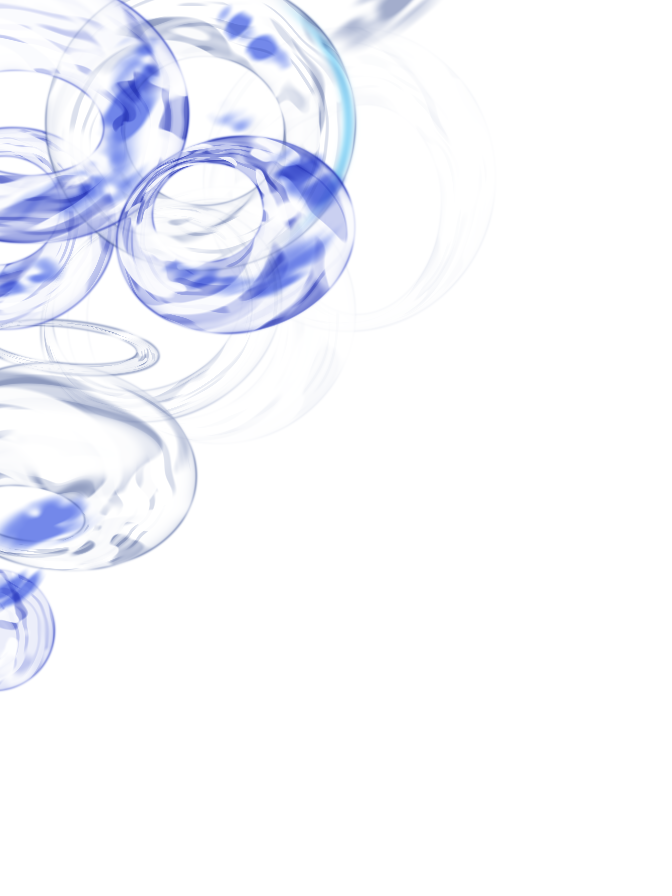
Reproduce this background procedurally as a WebGL 1 fragment shader.

```glsl
precision highp float;
// Interlocked loops of blue glass gathered at the upper left of a white page.
// Each loop is the gap between two ellipses, filled with noise streaks; the
// loops add up optical depth, which absorbs the white light exponentially.
uniform vec2 u_resolution;

float hash(vec2 p) {
  return fract(sin(dot(p, vec2(127.1, 311.7))) * 43758.545);
}

float noise(vec2 p) {
  vec2 i = floor(p), f = fract(p);
  f = f * f * (3.0 - 2.0 * f);
  return mix(mix(hash(i), hash(i + vec2(1, 0)), f.x),
             mix(hash(i + vec2(0, 1)), hash(i + vec2(1, 1)), f.x), f.y);
}

vec2 rotate(vec2 p, float a) {
  float c = cos(a), s = sin(a);
  return vec2(c * p.x + s * p.y, c * p.y - s * p.x);
}

// Approximate signed distance to an ellipse
float ellipse(vec2 p, vec2 r) {
  float k = length(p / r);
  return (k - 1.0) * k / max(length(p / (r * r)), 0.0001);
}

// Soft oval spot, one at its centre
float spot(vec2 p, vec2 center, vec2 r, float angle) {
  vec2 q = rotate(p - center, angle) / r;
  return exp(-dot(q, q));
}

// Lays a glass loop over the depth gathered so far
void loopOfGlass(inout vec3 depth, vec2 p, vec2 center, vec2 r, vec2 holeCenter,
                 vec2 holeR, float angle, vec3 tint, float haze, float seed) {
  float px = 1.0 / u_resolution.y;
  vec2 q = rotate(p - center, angle);
  vec2 h = rotate(p - holeCenter, angle);
  float outer = ellipse(q, r), inner = ellipse(h, holeR);
  float body = smoothstep(px, -px, outer) * smoothstep(-px, px, inner);
  float across = clamp(inner / max(inner - outer, 0.001), 0.0, 1.0);

  // Streaks run along the tube; crisp facets and white glare cut into them
  vec2 dir = normalize(h / holeR + 0.0001);
  float bend = noise(dir * 3.0 + across * 2.0 + seed);
  float broad = noise(dir * 2.6 + vec2(across * 5.0 + bend * 2.0, seed));
  float fine = noise(dir * 3.0 + vec2(seed, across * 17.0 + bend * 3.0));
  float glare = noise(dir * 3.4 + vec2(across * 6.0, seed * 2.0 - bend * 2.0));
  float fill = haze + 0.75 * smoothstep(0.56, 0.74, broad) * (0.4 + fine);
  fill += 0.4 * smoothstep(0.62, 0.8, fine);
  fill *= 1.0 - 0.92 * smoothstep(0.48, 0.64, glare);

  // Thin broken outlines and a slight turn of the surface at both edges
  float line = exp(-pow(outer / 0.0014, 2.0)) + 0.7 * exp(-pow(inner / 0.0013, 2.0));
  float turn = 0.4 * exp(-abs(outer) / 0.005) + 0.25 * exp(-abs(inner) / 0.004);
  float broken = smoothstep(0.2, 0.75, noise(dir * 3.0 + seed * 3.0));
  depth *= 1.0 - 0.6 * body;
  depth += tint * (body * (fill + turn * broken) + line * (0.15 + 0.7 * broken));
}

void main() {
  vec2 p = gl_FragCoord.xy / u_resolution.y;
  vec3 blue = vec3(0.94, 0.74, 0.10), violet = vec3(0.68, 0.60, 0.16);
  vec3 gray = vec3(0.50, 0.43, 0.25), cyan = vec3(0.50, 0.14, 0.02);
  vec3 depth = vec3(0.0);

  // Faint loops at the back
  loopOfGlass(depth, p, vec2(0.390, 0.800), vec2(0.163, 0.170),
              vec2(0.404, 0.766), vec2(0.088, 0.117), -0.1, gray * 0.07, 0.0, 3.1);
  loopOfGlass(depth, p, vec2(0.247, 0.648), vec2(0.150, 0.143),
              vec2(0.195, 0.642), vec2(0.120, 0.110), 0.2, gray * 0.07, 0.0, 8.4);
  loopOfGlass(depth, p, vec2(0.180, 0.650), vec2(0.140, 0.115),
              vec2(0.165, 0.660), vec2(0.110, 0.092), 0.5, gray * 0.4, 0.0, 5.7);
  loopOfGlass(depth, p, vec2(0.078, 0.612), vec2(0.100, 0.030),
              vec2(0.070, 0.615), vec2(0.083, 0.020), -0.1, gray * 0.7, 0.0, 2.6);

  // Upper group, with a cyan right rim
  loopOfGlass(depth, p, vec2(0.010, 0.745), vec2(0.120, 0.112),
              vec2(0.000, 0.765), vec2(0.068, 0.060), 0.3, violet * 0.8, 0.06, 6.2);
  loopOfGlass(depth, p, vec2(0.224, 0.863), vec2(0.173, 0.165),
              vec2(0.228, 0.854), vec2(0.089, 0.083), 0.0, gray * 0.75, 0.0, 1.3);
  float rim = ellipse(p - vec2(0.224, 0.863), vec2(0.173, 0.165));
  depth += cyan * exp(-pow((rim + 0.008) / 0.006, 2.0)) * smoothstep(0.30, 0.39, p.x);
  loopOfGlass(depth, p, vec2(0.026, 0.880), vec2(0.185, 0.151),
              vec2(0.026, 0.863), vec2(0.090, 0.058), -0.1, violet * 0.9, 0.03, 4.5);

  // Saturated loop in front, pale loop and small ball on the left edge
  loopOfGlass(depth, p, vec2(0.263, 0.738), vec2(0.134, 0.109),
              vec2(0.232, 0.763), vec2(0.062, 0.055), 0.2, violet, 0.34, 9.3);
  loopOfGlass(depth, p, vec2(0.065, 0.479), vec2(0.155, 0.115),
              vec2(0.030, 0.427), vec2(0.065, 0.030), -0.15, gray * 0.85, 0.0, 7.9);
  loopOfGlass(depth, p, vec2(-0.007, 0.297), vec2(0.068, 0.068),
              vec2(-0.030, 0.300), vec2(0.010, 0.010), 0.0, violet * 0.75, 0.15, 0.8);

  // Deep blue reflections, split into slivers by slanted grain
  float warp = noise(p * 14.0);
  float grain = noise(rotate(p, 0.6) * vec2(22.0, 100.0) + warp * 4.0);
  float deep = spot(p, vec2(0.340, 0.805), vec2(0.045, 0.028), -0.6)
             + spot(p, vec2(0.325, 0.710), vec2(0.060, 0.022), 0.75)
             + 0.7 * spot(p, vec2(0.225, 0.690), vec2(0.050, 0.018), -0.3)
             + spot(p, vec2(0.285, 0.953), vec2(0.050, 0.018), -0.75)
             + 0.6 * spot(p, vec2(0.260, 0.875), vec2(0.030, 0.028), 0.0)
             + spot(p, vec2(0.145, 0.890), vec2(0.028, 0.075), -0.2)
             + 0.7 * spot(p, vec2(0.080, 0.780), vec2(0.080, 0.026), 0.3)
             + 0.7 * spot(p, vec2(0.025, 0.690), vec2(0.050, 0.022), 0.3)
             + spot(p, vec2(0.050, 0.415), vec2(0.060, 0.025), 0.3)
             + spot(p, vec2(0.012, 0.342), vec2(0.035, 0.016), 0.4);
  depth += blue * 0.85 * smoothstep(0.22, 0.75, deep * (0.35 + grain));
  float shade = spot(p, vec2(0.425, 0.985), vec2(0.065, 0.024), 0.5);
  depth += gray * 0.9 * smoothstep(0.15, 0.7, shade * (0.2 + grain));

  // White glints wash the color out
  float glint = spot(p, vec2(0.320, 0.764), vec2(0.020, 0.012), 0.5)
              + spot(p, vec2(0.195, 0.722), vec2(0.040, 0.011), -0.6)
              + spot(p, vec2(0.085, 0.835), vec2(0.020, 0.025), 0.2)
              + spot(p, vec2(0.090, 0.505), vec2(0.095, 0.040), -0.2);
  depth *= 1.0 - 0.95 * smoothstep(0.2, 0.7, glint);
  gl_FragColor = vec4(exp(-depth), 1.0);
}
```
